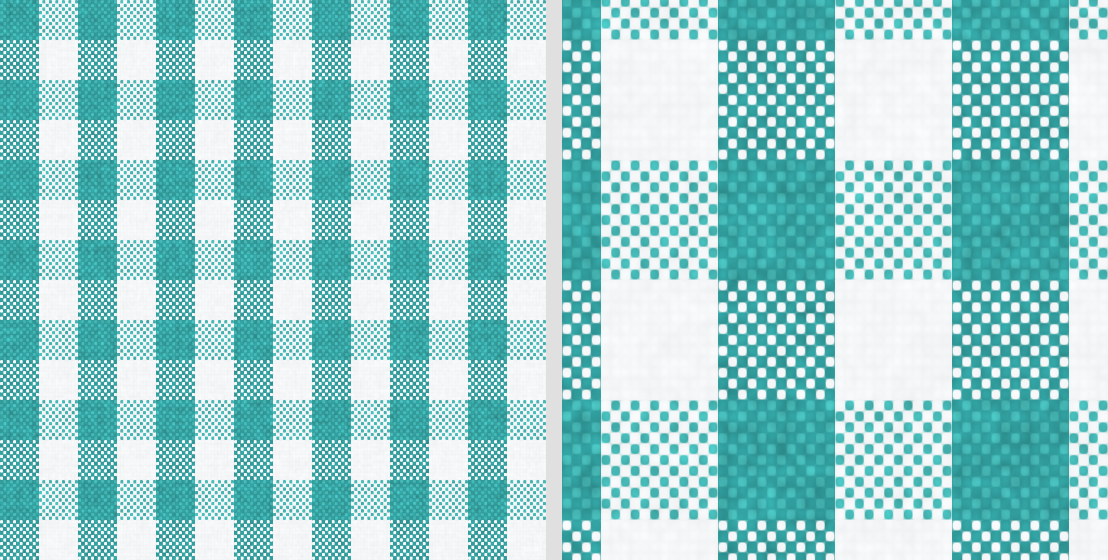
Left: the whole. Right: its middle third, enlarged.
Give the GLSL for this pattern, as a Shadertoy shader.

```glsl
const float PI = 3.14159265;
const vec2 REPEATS = vec2(7.0);               // checks across and down
const vec2 THREADS = vec2(24.0, 22.0);        // threads per repeat, both even
const vec2 BAND_CENTER = vec2(0.25, 0.75);    // middle of the dyed half of a repeat
const vec3 WHITE = vec3(0.965, 0.972, 0.976);
const vec3 WARP_DYE = vec3(0.195, 0.625, 0.625);
const vec3 WEFT_DYE = vec3(0.275, 0.725, 0.715);
const float WEFT_BIAS = 0.15;                 // higher gives smaller weft dots
const float WEFT_SOFTNESS = 0.28;
const float SEAM_SHADE = 0.035;
const vec2 GRAIN_CELLS = vec2(140.0, 128.0);
const vec2 SLUB_CELLS = vec2(84.0, 21.0);
const float WHITE_GRAIN = 0.022;
const float DYED_GRAIN = 0.13;

vec2 hashGradient(vec2 cell) {
    vec3 q = fract(cell.xyx * vec3(0.1031, 0.1030, 0.0973));
    q += dot(q, q.yzx + 33.33);
    float angle = 2.0 * PI * fract((q.x + q.y) * q.z);
    return vec2(cos(angle), sin(angle));
}

float cornerNoise(vec2 cell, vec2 offset, vec2 corner, vec2 period) {
    return dot(hashGradient(mod(cell + corner, period)), offset - corner);
}

// Gradient noise that wraps over the unit square
float wrappedNoise(vec2 uv, vec2 period) {
    vec2 p = uv * period;
    vec2 cell = floor(p);
    vec2 f = p - cell;
    vec2 blend = f * f * f * (f * (f * 6.0 - 15.0) + 10.0);
    float low = mix(cornerNoise(cell, f, vec2(0, 0), period),
                    cornerNoise(cell, f, vec2(1, 0), period), blend.x);
    float high = mix(cornerNoise(cell, f, vec2(0, 1), period),
                     cornerNoise(cell, f, vec2(1, 1), period), blend.x);
    return mix(low, high, blend.y);
}

// Dyed share of the warp (x) and weft (y) threads
vec2 dyedBands(vec2 uv, vec2 threadsPerPixel) {
    vec2 fromCenter = abs(fract(uv * REPEATS - BAND_CENTER + 0.5) - 0.5);
    vec2 edge = (0.25 - fromCenter) * THREADS;
    return smoothstep(-threadsPerPixel, threadsPerPixel, edge);
}

void mainImage(out vec4 fragColor, in vec2 fragCoord) {
    vec2 uv = fragCoord / iResolution.xy;
    vec2 threadCount = REPEATS * THREADS;
    vec2 threadsPerPixel = threadCount / iResolution.xy;
    vec2 dyed = dyedBands(uv, 0.6 * threadsPerPixel);

    // Plain weave: alternate crossings lift the weft above the warp
    vec2 wave = sin(PI * uv * threadCount);
    float crossing = wave.x * wave.y;
    float softness = max(WEFT_SOFTNESS, max(threadsPerPixel.x, threadsPerPixel.y));
    float weftOnTop = smoothstep(-softness, softness, crossing - WEFT_BIAS);
    vec3 warp = mix(WHITE, WARP_DYE, dyed.x);
    vec3 weft = mix(WHITE, WEFT_DYE, dyed.y);
    vec3 color = mix(warp, weft, weftOnTop);

    // Seams between threads, fine grain and uneven yarn
    float topDye = mix(dyed.x, dyed.y, weftOnTop);
    float grain = wrappedNoise(uv, GRAIN_CELLS)
                + 0.6 * wrappedNoise(uv, SLUB_CELLS)
                + 0.6 * wrappedNoise(uv, SLUB_CELLS.yx);
    color *= 1.0 - SEAM_SHADE * (1.0 - abs(crossing)) * mix(0.4, 1.0, topDye);
    color *= 1.0 + grain * mix(WHITE_GRAIN, DYED_GRAIN, topDye);

    fragColor = vec4(clamp(color, 0.0, 1.0), 1.0);
}
```
